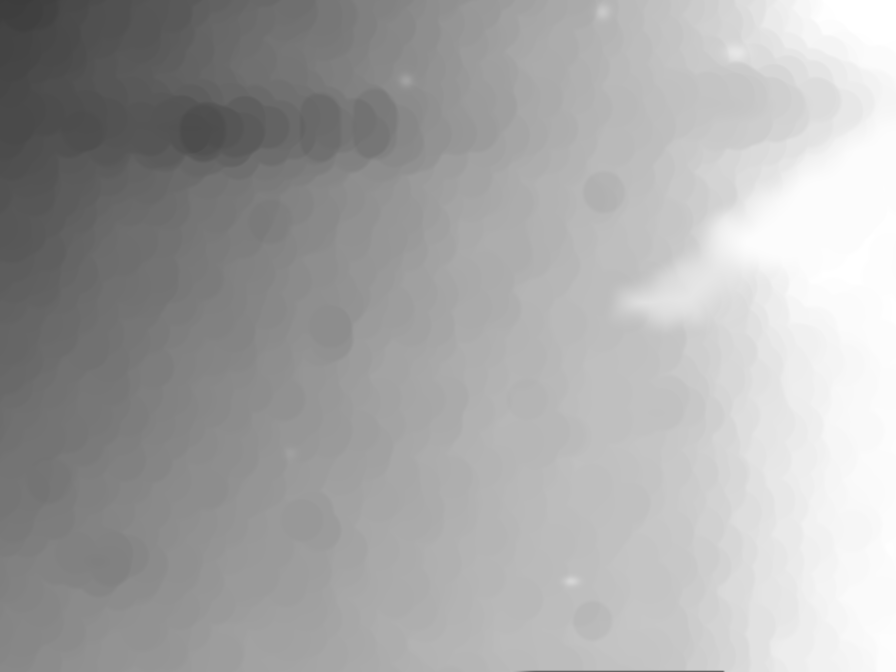
Give the GLSL for this texture map, as a WebGL 2 fragment shader.

```glsl
#version 300 es
precision highp float;
// Grey, cloudy height map built from overlapping soft discs, dark at left and white at right.

uniform vec2 u_resolution;
out vec4 outColor;

const float CELL = 0.027;
const float DISC_RADIUS = 0.032;
const float EDGE = 0.004;

vec2 hash2(vec2 p) {
  vec3 q = fract(p.xyx * vec3(0.1031, 0.1030, 0.0973));
  q += dot(q, q.yzx + 33.33);
  return fract((q.xx + q.yz) * q.zy);
}

float cornerSlope(vec2 cell, vec2 offset) {
  return dot(hash2(cell) * 2.0 - 1.0, offset);
}

float gradientNoise(vec2 p) {
  vec2 i = floor(p), f = fract(p);
  vec2 u = f * f * f * (f * (f * 6.0 - 15.0) + 10.0);
  vec2 e = vec2(1.0, 0.0);
  float low = mix(cornerSlope(i, f), cornerSlope(i + e, f - e), u.x);
  float high = mix(cornerSlope(i + e.yx, f - e.yx), cornerSlope(i + 1.0, f - 1.0), u.x);
  return mix(low, high, u.y);
}

float ramp(float a, float b, float x) {
  return clamp((x - a) / (b - a), 0.0, 1.0);
}

float softBlob(vec2 p, vec2 centre, vec2 size) {
  vec2 d = (p - centre) / size;
  return exp(-dot(d, d));
}

// Distance to a capsule whose radius changes along its length
float taperedCapsule(vec2 p, vec2 a, vec2 b, float ra, float rb) {
  vec2 ab = b - a;
  float h = clamp(dot(p - a, ab) / dot(ab, ab), 0.0, 1.0);
  return length(p - a - ab * h) - mix(ra, rb, h);
}

// Rounded spot, stretched upward by a half length
float spot(vec2 p, vec2 centre, float stretch, float radius) {
  vec2 d = abs(p - centre);
  d.y = max(d.y - stretch, 0.0);
  return 1.0 - smoothstep(-EDGE, EDGE, length(d) - radius);
}

// Broad light and shade
float baseTone(vec2 p) {
  float t = ramp(0.0, 0.694, p.x);
  float tone = mix(0.53 - 0.30 * p.y, 0.695 - 0.12 * p.y * p.y, t);
  tone -= 0.06 * p.y * t * (1.0 - t);
  tone = mix(tone, 0.775, ramp(0.69, 1.03, p.x));
  tone += 0.165 * smoothstep(0.97, 1.24, p.x) + 0.04 * ramp(1.22, 1.33, p.x);

  // Dark band and the cloud at its right
  tone -= 0.075 * softBlob(p, vec2(0.40, 0.81), vec2(0.30, 0.045));
  tone -= 0.045 * softBlob(p, vec2(0.32, 0.806), vec2(0.08, 0.025));
  tone -= 0.11 * softBlob(p, vec2(1.15, 0.845), vec2(0.13, 0.055));
  tone += 0.06 * softBlob(p, vec2(1.25, 0.98), vec2(0.10, 0.06));
  tone += 0.05 * softBlob(p, vec2(1.20, 0.59), vec2(0.10, 0.08));

  // Shallow hollows
  tone -= 0.05 * softBlob(p, vec2(0.15, 0.16), vec2(0.05, 0.03));
  tone -= 0.03 * softBlob(p, vec2(0.465, 0.227), vec2(0.03));
  tone -= 0.035 * softBlob(p, vec2(0.493, 0.505), vec2(0.02, 0.03));
  tone -= 0.03 * softBlob(p, vec2(1.0, 0.384), vec2(0.05, 0.03));
  return tone + 0.022 * gradientNoise(p * 10.0);
}

// Darkest of the jittered discs that cover a point
float discLayer(vec2 p) {
  float lift = 0.016;
  float tone = baseTone(p) + lift;
  vec2 home = floor(p / CELL);
  for (int y = -2; y <= 2; y++) {
    for (int x = -2; x <= 2; x++) {
      vec2 cell = home + vec2(x, y);
      vec2 centre = (cell + hash2(cell + 17.0)) * CELL;
      float shade = baseTone(centre) + lift + 0.014 * (hash2(cell + 71.0).x - 0.5);
      float cover = spot(p, centre, 0.0, DISC_RADIUS);
      tone = mix(tone, min(tone, shade), cover);
    }
  }
  return tone;
}

// Single dark spots that stand out from the discs
float darkSpots(vec2 p) {
  float d = 0.025 * spot(p, vec2(0.302, 0.806), 0.004, 0.034);
  d += 0.030 * spot(p, vec2(0.477, 0.811), 0.021, 0.030);
  d += 0.030 * spot(p, vec2(0.558, 0.815), 0.021, 0.032);
  d += 0.010 * spot(p, vec2(0.122, 0.804), 0.0, 0.031);
  d += 0.014 * spot(p, vec2(0.403, 0.670), 0.0, 0.033);
  d += 0.028 * spot(p, vec2(0.899, 0.714), 0.0, 0.031);
  d += 0.028 * spot(p, vec2(0.882, 0.076), 0.0, 0.029);
  d += 0.012 * spot(p, vec2(0.785, 0.406), 0.0, 0.031);
  return d + 0.010 * spot(p, vec2(0.073, 0.285), 0.0, 0.034);
}

void main() {
  vec2 p = gl_FragCoord.xy / u_resolution.y;
  float tone = discLayer(p) - darkSpots(p);

  // White opening between the clouds, with a ragged rim and a bent tail
  vec2 q = p + 0.03 * vec2(gradientNoise(p * 16.0), gradientNoise(p * 16.0 + 40.0));
  vec2 bend = vec2(1.11, 0.640), knee = vec2(1.03, 0.560);
  float tail = min(taperedCapsule(q, vec2(0.955, 0.552), knee, 0.008, 0.018),
                   taperedCapsule(q, knee, bend, 0.018, 0.028));
  float mouth = taperedCapsule(q, bend, vec2(1.34, 0.695), 0.028, 0.115);
  tone = mix(tone, max(tone, 0.90), 1.0 - smoothstep(-0.025, 0.045, tail));
  tone = mix(tone, max(tone, 0.99), 1.0 - smoothstep(-0.03, 0.05, mouth));

  // Small light specks
  tone += 0.08 * softBlob(p, vec2(0.604, 0.880), vec2(0.010));
  tone += 0.08 * softBlob(p, vec2(0.897, 0.982), vec2(0.011));
  tone += 0.07 * softBlob(p, vec2(1.094, 0.922), vec2(0.018, 0.012));
  tone += 0.09 * softBlob(p, vec2(0.850, 0.135), vec2(0.012, 0.007));
  tone += 0.03 * softBlob(p, vec2(0.432, 0.325), vec2(0.010));

  // Thin dark sliver along the lower rim
  float sliver = smoothstep(0.76, 0.80, p.x) * (1.0 - smoothstep(1.075, 1.08, p.x));
  tone = mix(tone, 0.4, sliver * (1.0 - smoothstep(0.001, 0.003, p.y)));
  outColor = vec4(vec3(clamp(tone, 0.0, 1.0)), 1.0);
}
```
